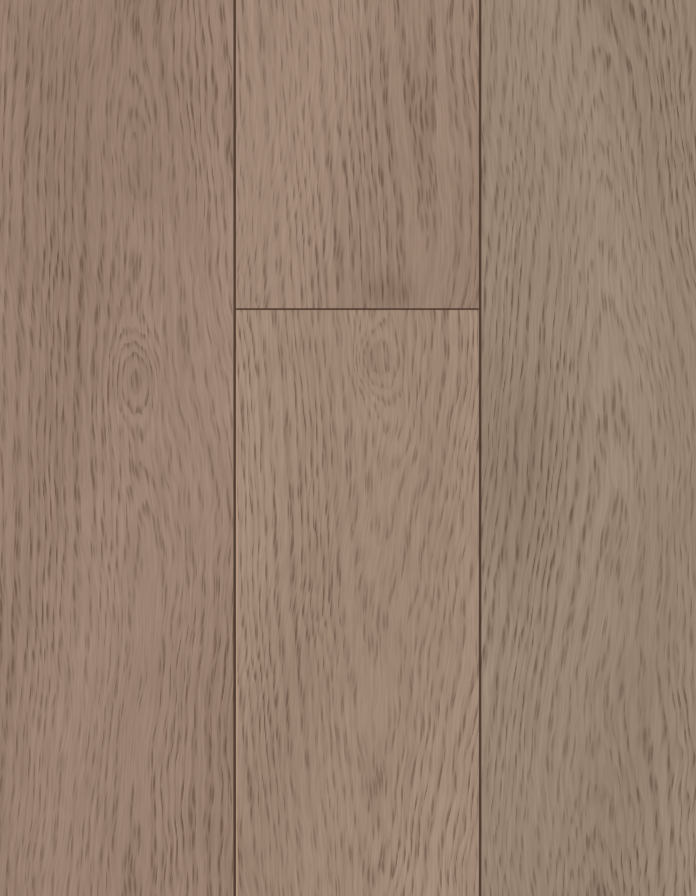
This texture is drawn by a WebGL 1 fragment shader. Its source:

```glsl
precision highp float;
uniform vec2 u_resolution;

const float ASPECT = 0.777;
const float SEAM_LEFT = 0.262;
const float SEAM_RIGHT = 0.536;
const float JOINT_Y = 0.655;
const float SEAM_HALF_WIDTH = 0.0011;
const float RINGS_PER_UNIT = 105.0;
const float HEART_WIDTH = 0.028;
const float RING_DEPTH = 0.135;
const float PORE_DEPTH = 0.10;
const vec3 ROSE_OAK = vec3(0.605, 0.508, 0.445);
const vec3 WARM_OAK = vec3(0.632, 0.537, 0.470);
const vec3 GREY_OAK = vec3(0.606, 0.528, 0.459);
const vec3 GRAIN_TINT = vec3(0.92, 1.05, 1.14);
const vec3 SEAM_DARK = vec3(0.27, 0.20, 0.16);
const vec3 BEVEL_LIGHT = vec3(0.73, 0.62, 0.53);

vec2 hash2(vec2 p) {
  return fract(sin(vec2(dot(p, vec2(127.1, 311.7)),
                        dot(p, vec2(269.5, 183.3)))) * 4375.85);
}

// Distance to the nearest scattered point
float cellular(vec2 p) {
  vec2 cell = floor(p);
  float nearest = 2.0;
  for (int j = -1; j <= 1; j++) {
    for (int i = -1; i <= 1; i++) {
      vec2 c = cell + vec2(float(i), float(j));
      nearest = min(nearest, length(c + hash2(c) - p));
    }
  }
  return nearest;
}

// Sideways drift of the fibres
float drift(vec2 p, float seed) {
  float w = 0.011 * sin(p.y * 6.5 + seed + 1.6 * sin(p.x * 6.0 + seed));
  w += 0.004 * sin(p.y * 15.0 - p.x * 21.0 + seed * 2.3);
  w += 0.0014 * sin(p.y * 39.0 + p.x * 57.0 + seed * 3.7);
  return w + 0.0005 * sin(p.y * 113.0 - p.x * 140.0);
}

// Broad stains, roughly -1 to 1
float stain(vec2 p, float seed) {
  float s = sin(p.x * 17.0 + seed + 1.5 * sin(p.y * 4.0 + seed));
  s += 0.7 * sin(p.y * 7.0 - p.x * 9.0 + seed * 1.7);
  s += 0.6 * sin(p.x * 46.0 + 2.0 * sin(p.y * 5.0 + seed));
  return s / 2.3;
}

float knot(vec2 p, vec2 centre, vec2 size) {
  vec2 d = (p - centre) / size;
  return exp(-dot(d, d));
}

float lineMask(float dist, float halfWidth, float px) {
  return 1.0 - smoothstep(halfWidth - 0.5 * px, halfWidth + px, abs(dist));
}

void main() {
  vec2 p = gl_FragCoord.xy / u_resolution * vec2(ASPECT, 1.0);
  float px = 1.0 / u_resolution.y;

  // Each board: heart position, arch slope, tone and knots
  float seed = 1.3, heart = 0.152, slope = 0.045, knots = 0.0;
  vec3 wood = ROSE_OAK;
  if (p.x < SEAM_LEFT) {
    knots = knot(p, vec2(0.152, 0.577), vec2(0.026, 0.043))
          + 0.8 * knot(p, vec2(0.155, 0.83), vec2(0.023, 0.08));
  } else if (p.x > SEAM_RIGHT) {
    seed = 8.1; heart = 0.675; slope = 0.11;
    wood = GREY_OAK;
  } else if (p.y > JOINT_Y) {
    seed = 4.6; heart = 0.465; slope = -0.06;
    wood = mix(ROSE_OAK, WARM_OAK, 0.5);
  } else {
    seed = 2.4; heart = 0.425; slope = -0.085;
    knots = knot(p, vec2(0.416, 0.597), vec2(0.025, 0.038));
    wood = WARM_OAK;
  }

  // Growth rings arch over the heart and close around knots
  float bend = drift(p, seed);
  float bendAtHeart = mix(bend, drift(vec2(heart, p.y), seed), 0.5);
  vec2 fibre = vec2(p.x + bend, p.y) + seed;
  float streak = cellular(fibre * vec2(150.0, 13.0));
  float dx = p.x - heart + bendAtHeart;
  float field = sqrt(dx * dx + HEART_WIDTH * HEART_WIDTH) + slope * p.y;
  field += 0.5 * bend - 0.024 * knots + 0.004 * (streak - 0.5);
  float phase = fract(field * RINGS_PER_UNIT + 0.6 * sin(field * 90.0 + seed));
  float ring = smoothstep(0.30, 0.80, phase) * (1.0 - smoothstep(0.84, 1.0, phase));

  // Broken pores and fine fibres
  float dash = cellular(fibre * vec2(230.0, 30.0) + 7.0);
  float pore = 1.0 - smoothstep(0.12, 0.50, dash);
  float fineFibre = cellular(fibre * vec2(330.0, 9.0) + 19.0) - 0.45;
  float patchiness = 0.75 + 0.3 * sin(p.x * 23.0 + 2.0 * sin(p.y * 6.0 + seed) + seed);

  float shade = RING_DEPTH * ring * patchiness * (0.55 + 0.75 * pore);
  shade += PORE_DEPTH * pore * (0.25 + 0.45 * ring);
  shade += 0.07 * fineFibre + 0.045 * (streak - 0.5);
  shade += 0.045 * stain(p, seed) + 0.05 * knots * knots;
  shade += 0.09 * knot(p, vec2(0.57, 0.46), vec2(0.06, 0.13)) * step(SEAM_RIGHT, p.x);
  shade += 0.09 * knot(p, vec2(0.435, 0.675), vec2(0.03, 0.02)) * step(JOINT_Y, p.y);
  vec3 color = wood * (1.0 - shade * GRAIN_TINT);

  // Long seams, lit bevel and butt joint
  float inMiddle = step(SEAM_LEFT, p.x) * step(p.x, SEAM_RIGHT);
  float bevel = lineMask(p.x - SEAM_LEFT - 0.0022, 0.0007, px);
  float bevelFade = 1.0 - smoothstep(0.35, 0.75, p.y);
  color = mix(color, BEVEL_LIGHT, bevel * (0.15 + 0.6 * bevelFade));
  float seam = max(lineMask(p.x - SEAM_LEFT, SEAM_HALF_WIDTH, px),
                   lineMask(p.x - SEAM_RIGHT, SEAM_HALF_WIDTH, px));
  float joint = lineMask(p.y - JOINT_Y, 0.0008, px) * inMiddle;
  color = mix(color, SEAM_DARK, max(seam * 0.85, joint * 0.75));

  gl_FragColor = vec4(color, 1.0);
}
```
